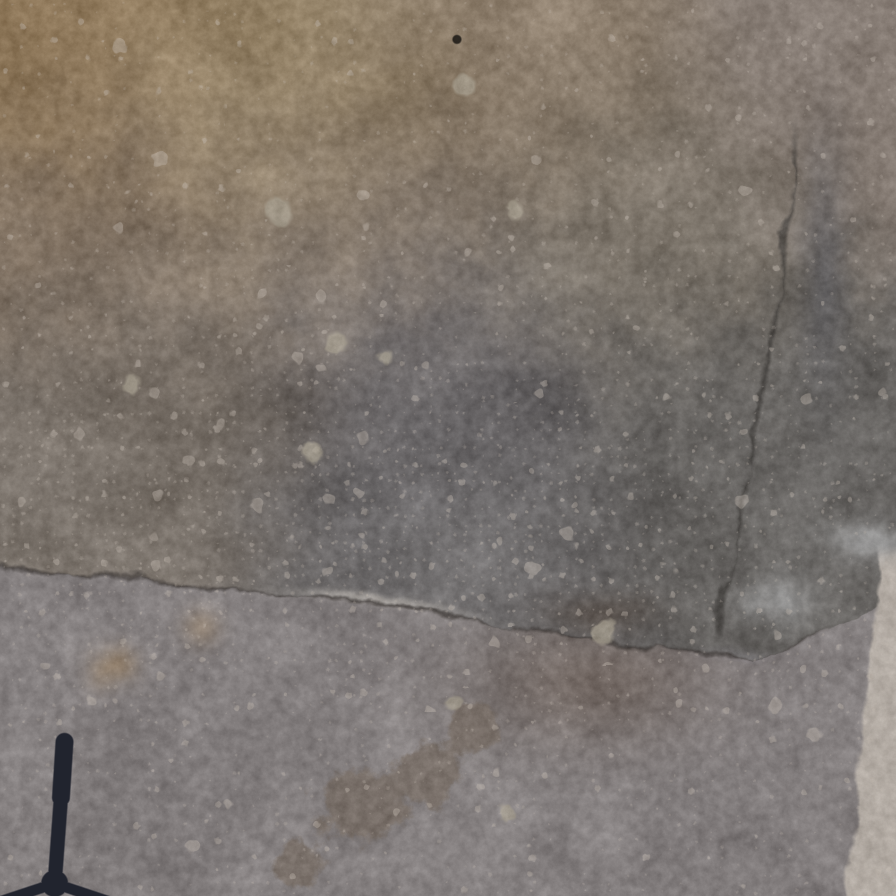
Write a Shadertoy shader that draws this texture.

```glsl
// Weathered concrete floor with cracks, a pale damp area, paint flecks and a dark stand.
float hash(vec2 p) {
  vec3 q = fract(p.xyx * .1031);
  q += dot(q, q.yzx + 33.33);
  return fract((q.x + q.y) * q.z);
}
float slope(vec2 cell, vec2 d) {
  float a = 6.2832 * hash(cell);
  return dot(vec2(cos(a), sin(a)), d);
}
float gradientNoise(vec2 p) {
  vec2 i = floor(p), f = fract(p), e = vec2(1, 0), u = f * f * (3. - 2. * f);
  return 1.4 * mix(mix(slope(i, f), slope(i + e, f - e), u.x),
    mix(slope(i + e.yx, f - e.yx), slope(i + 1., f - 1.), u.x), u.y);
}
float fbm(vec2 p) {
  float sum = 0., amp = .5;
  for (int i = 0; i < 5; i++) {
    sum += amp * gradientNoise(p);
    p = mat2(1.6, 1.2, -1.2, 1.6) * p + 7.3;
    amp *= .55;
  }
  return sum;
}
// Piecewise linear curve through knots (t, value)
float profile(vec2 k[7], float t) {
  float v = k[0].y;
  for (int i = 0; i < 6; i++)
    v = mix(v, k[i + 1].y, clamp((t - k[i].x) / (k[i + 1].x - k[i].x), 0., 1.));
  return v;
}
float blob(vec2 p, float x, float y, float w, float h) {
  vec2 d = (p - vec2(x, y)) / vec2(w, h);
  return exp(-dot(d, d));
}
float segment(vec2 p, vec2 a, vec2 b) {
  b -= a;
  return length(p - a - b * clamp(dot(p - a, b) / dot(b, b), 0., 1.));
}
float fill(float dist, float soft) { return 1. - smoothstep(-soft, soft, dist); }

// One jittered, ragged chip per grid cell
float chips(vec2 p, float cells, float density, float soft) {
  p *= cells;
  vec2 id = floor(p) + cells * 3.;
  vec2 d = fract(p) - .3 - .4 * vec2(hash(id), hash(id + 41.));
  float size = .06 + .16 * pow(hash(id + 17.), 2.);
  return fill(length(d) + .09 * gradientNoise(p * 5.) - size, soft * cells) * step(hash(id + 73.), density);
}

// Broad colour drift of the upper slab
vec3 upperSlab(vec2 p) {
  vec2 spots[12] = vec2[12](vec2(.05, .95), vec2(.3, .9), vec2(.6, .93), vec2(.92, .95),
    vec2(.1, .74), vec2(.4, .75), vec2(.7, .75), vec2(.14, .56), vec2(.48, .57),
    vec2(.8, .5), vec2(.06, .41), vec2(.5, .4));
  vec3 tints[12] = vec3[12](vec3(.57, .48, .36), vec3(.6, .53, .42), vec3(.56, .5, .43),
    vec3(.53, .49, .46), vec3(.53, .47, .41), vec3(.51, .46, .41), vec3(.48, .45, .41),
    vec3(.46, .43, .4), vec3(.41, .4, .41), vec3(.4, .39, .38), vec3(.49, .46, .43), vec3(.43, .42, .42));
  vec4 sum = vec4(0);
  for (int i = 0; i < 12; i++)
    sum += vec4(tints[i], 1) * (blob(p, spots[i].x, spots[i].y, .14, .14) + 1e-5);
  return sum.rgb / sum.w;
}

void mainImage(out vec4 fragColor, in vec2 fragCoord) {
  vec2 p = fragCoord / iResolution.xy;
  float soft = max(1. / iResolution.y, .0012);
  float cloud = fbm(p * 5.), mottle = fbm(p * 17. + 3.), grain = fbm(p * 85.);
  vec2 rough = p + .012 * vec2(mottle, fbm(p * 17. + 40.));

  // Slabs either side of the horizontal crack
  float above = rough.y - profile(vec2[7](vec2(0, .365), vec2(.17, .353), vec2(.32, .335),
    vec2(.45, .323), vec2(.56, .3), vec2(.84, .262), vec2(1, .33)), p.x);
  vec3 lower = mix(vec3(.51, .49, .49), vec3(.46, .42, .4), blob(p, .66, .24, .13, .07));
  float rust = blob(rough, .125, .255, .025, .02) + .7 * blob(p, .225, .3, .02, .02);
  lower = mix(lower, vec3(.62, .52, .4), .6 * rust);
  vec3 col = mix(lower, upperSlab(p + .06 * vec2(cloud, mottle)), fill(-above, soft));
  col += .09 * cloud + .08 * mottle;
  col = mix(col, vec3(.35, .35, .37), .6 * blob(rough, .92, .7, .025, .13));
  col = mix(col, vec3(.32, .28, .25), .6 * blob(rough, .67, .315, .06, .022));

  // Pale damp area with brown residue
  float shore = profile(vec2[7](vec2(.11, -.05), vec2(.135, .04), vec2(.24, .065), vec2(.355, .12),
    vec2(.375, .185), vec2(.6, .182), vec2(.78, .26)), rough.x);
  float damp = fill(rough.y - shore, mix(.003, .022, smoothstep(.5, .65, p.x))) * fill(-above, .01);
  col = mix(col, vec3(.67, .66, .7) + .06 * cloud + .03 * mottle, damp);
  float dirt = blob(rough, .4, .1, .05, .045) + blob(rough, .48, .135, .035, .03)
    + blob(rough, .33, .035, .03, .025) + blob(rough, .525, .19, .03, .03);
  col = mix(col, vec3(.47, .43, .4), .85 * smoothstep(.35, .6, dirt + .5 * fbm(p * 38.)));

  // Beige edge strip and chalk
  float strip = fill(.945 + .1 * p.y - rough.x, .003) * fill(p.y - .385, .01);
  col = mix(col, vec3(.7, .67, .64) + .04 * mottle, strip);
  float chalk = blob(rough, .97, .4, .05, .022) + blob(rough, .87, .33, .035, .03);
  col = mix(col, vec3(.63), clamp(chalk * (.6 + mottle), 0., .8));

  // Dark cracks with a chipped pale lip
  float side = abs(rough.x - mix(.79, .89, smoothstep(.1, .9, p.y)));
  float split = fill(side - .002 - .006 * mottle, .003) * fill(.29 - p.y, .01) * fill(p.y - .84, .04);
  col = mix(col, vec3(.23, .22, .21), .65 * split);
  col = mix(col, vec3(.68, .66, .64), .8 * blob(vec2(p.x, above), .42, .005, .09, .006));
  float seam = fill(abs(above) - .0015 - .005 * mottle, .0025) * fill(p.x - .91, .04);
  col = mix(col, vec3(.25, .23, .22), .7 * seam);

  // Scattered chips and larger flecks
  float busy = .2 + .5 * blob(p, .4, .43, .6, .18);
  float chip = max(chips(p, 26., busy * .45, soft), chips(p, 55., busy * .6, soft));
  chip = max(chip, .7 * chips(p, 105., busy * .7, soft));
  col = mix(col, col * .45 + vec3(.41, .39, .37), .75 * chip);
  vec3 flecks[10] = vec3[10](vec3(.35, .495, 12), vec3(.52, .902, 12), vec3(.31, .765, 15),
    vec3(.575, .765, 10), vec3(.145, .57, 9), vec3(.38, .62, 12), vec3(.427, .607, 8),
    vec3(.506, .216, 8), vec3(.675, .294, 14), vec3(.568, .094, 9));
  for (int i = 0; i < 10; i++) {
    float dist = length(rough - flecks[i].xy) + .005 * grain - flecks[i].z * .001;
    col = mix(col, vec3(.67, .64, .58), .72 * fill(dist, .003));
  }
  col += .1 * grain;
  col *= 1. - .7 * fill(length(p - vec2(.51, .956)) - .005, soft);

  // Stand: stepped pole and two feet
  vec2 hub = vec2(.061, .014), joint = vec2(.068, .11), foot = vec2(abs(p.x - hub.x), p.y);
  float pole = min(segment(p, hub, joint) - .008, segment(p, joint, vec2(.072, .172)) - .01);
  float feet = min(segment(foot, vec2(0, .014), vec2(.06, -.006)) - .006, length(p - hub) - .015);
  col = mix(col, vec3(.13, .14, .18), fill(min(pole, feet), soft));
  fragColor = vec4(clamp(col, 0., 1.), 1);
}
```
